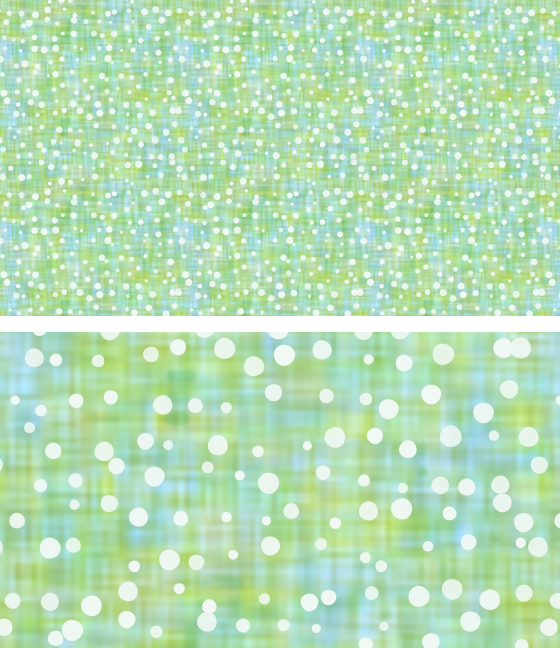
Top: the whole. Bottom: its middle third, enlarged.
This pattern is drawn by a Shadertoy shader. Its source:

```glsl
const float TILE_SIZE = 0.575;      // in canvas heights
const float DOTS_PER_TILE = 14.0;   // even, so staggered rows wrap

const vec3 LIME = vec3(0.68, 0.865, 0.44);
const vec3 AQUA = vec3(0.675, 0.85, 0.90);
const vec3 LEAF = vec3(0.46, 0.76, 0.48);
const vec3 YELLOW_SHIFT = vec3(0.13, 0.03, -0.05);
const vec3 CHALK = vec3(0.945, 0.975, 0.96);

float hash(vec2 cell, float seed) {
    vec3 q = fract(vec3(cell.xyx + seed * 7.31) * vec3(0.1031, 0.1030, 0.0973));
    q += dot(q, q.yzx + 33.33);
    return fract((q.x + q.y) * q.z);
}

// Value noise that repeats once per tile, centred on zero
float tiledNoise(vec2 uv, vec2 frequency, float seed) {
    vec2 p = uv * frequency;
    vec2 cell = floor(p);
    vec2 f = smoothstep(0.0, 1.0, p - cell);
    vec2 a = mod(cell, frequency);
    vec2 b = mod(cell + 1.0, frequency);
    float low = mix(hash(a, seed), hash(vec2(b.x, a.y), seed), f.x);
    float high = mix(hash(vec2(a.x, b.y), seed), hash(b, seed), f.x);
    return mix(low, high, f.y) - 0.5;
}

// Crossing horizontal and vertical streaks
float weave(vec2 uv, float along, float across, float seed) {
    return tiledNoise(uv, vec2(along, across), seed)
         + tiledNoise(uv, vec2(across, along), seed + 1.0);
}

vec3 wovenCloth(vec2 uv) {
    float blotch = tiledNoise(uv, vec2(10.0), 1.0);
    float bands = weave(uv, 9.0, 40.0, 2.0);
    float threads = weave(uv, 14.0, 100.0, 4.0);

    // Hue drifts between lime and aqua
    float hue = 0.5 + 0.42 * blotch + 0.48 * bands + 0.34 * threads;
    vec3 color = mix(LIME, AQUA, clamp(hue, 0.0, 1.0));

    // Yellow patches and dark leafy spots
    float warmth = tiledNoise(uv, vec2(15.0), 6.0) + 0.6 * weave(uv, 10.0, 44.0, 7.0);
    color += YELLOW_SHIFT * warmth;
    float spot = tiledNoise(uv, vec2(11.0), 9.0) + 0.3 * weave(uv, 12.0, 50.0, 10.0);
    color = mix(color, LEAF, 0.6 * smoothstep(0.36, 0.62, spot));

    // Thread shading
    return color * (1.0 + 0.07 * weave(uv, 8.0, 64.0, 12.0) + 0.09 * threads);
}

// Opacity of scattered round dots, one per jittered cell
float dotCover(vec2 uv, float pixel) {
    vec2 p = uv * DOTS_PER_TILE;
    float cover = 0.0;
    for (int y = -1; y <= 1; y++) {
        float row = floor(p.y) + float(y);
        float stagger = 0.5 * mod(row, 2.0);
        for (int x = -1; x <= 1; x++) {
            vec2 cell = vec2(floor(p.x - stagger) + float(x), row);
            vec2 id = mod(cell, DOTS_PER_TILE);
            vec2 jitter = vec2(hash(id, 20.0), hash(id, 21.0)) - 0.5;
            vec2 center = cell + vec2(0.5 + stagger, 0.5) + 0.7 * jitter;
            vec2 d = p - center;

            // Slightly uneven, hand-painted rim
            float radius = mix(0.11, 0.28, hash(id, 22.0));
            float wobble = 0.02 * sin(3.0 * atan(d.y, d.x + 1e-5) + 6.28 * hash(id, 23.0));
            float edge = length(d) - radius * (1.0 + wobble);
            float opacity = mix(0.85, 1.0, hash(id, 24.0));
            cover = max(cover, opacity * (1.0 - smoothstep(-0.7 * pixel, 0.7 * pixel, edge)));
        }
    }
    return cover;
}

void mainImage(out vec4 fragColor, in vec2 fragCoord) {
    vec2 uv = fragCoord / (iResolution.y * TILE_SIZE);
    float pixel = DOTS_PER_TILE / (iResolution.y * TILE_SIZE);
    vec3 color = mix(wovenCloth(uv), CHALK, dotCover(uv, pixel));
    fragColor = vec4(clamp(color, 0.0, 1.0), 1.0);
}
```
